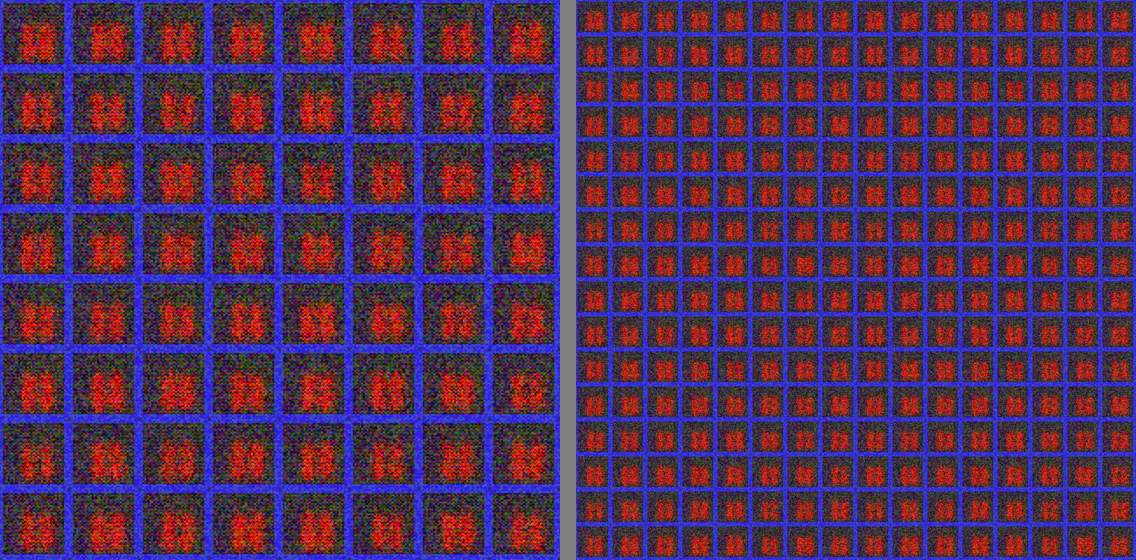
Left, the tile; right, the same tile 2 across and 2 down.
Give the GLSL for this pattern, as a Shadertoy shader.

```glsl
// Woven blue lattice over dark cloth with glowing red double stripes in each square.
#define REPEATS 8.0
#define BAND_WIDTH 0.128
#define BAND_CENTER vec2(-0.02, 0.02)
#define KNOT_RADIUS 0.024
#define GRAIN 320.0
#define GRAIN_TINT 0.42
#define WEAVE_ROWS 160.0
#define WEAVE_WAVES 128.0
#define WEAVE_DEPTH 0.22
#define CELL_VARIATION 0.14

const float TAU = 6.2831853;
const vec3 PLUM = vec3(0.24, 0.16, 0.27);
const vec3 MOSS = vec3(0.21, 0.24, 0.17);
const vec3 RUST = vec3(0.40, 0.18, 0.15);
const vec3 SCARLET = vec3(0.74, 0.14, 0.09);
const vec3 BLUE = vec3(0.20, 0.16, 0.88);
const vec3 SLATE_BLUE = vec3(0.23, 0.25, 0.77);

float hash(vec2 p, float seed) {
    vec3 q = fract(vec3(p.xyx + seed * 17.3) * vec3(0.1031, 0.1030, 0.0973));
    q += dot(q, q.yzx + 33.33);
    return fract((q.x + q.y) * q.z);
}

// Value noise over the unit canvas; the lattice wraps at its edges.
float tileNoise(vec2 p, float period, float seed) {
    vec2 i = floor(p * period);
    vec2 f = fract(p * period);
    f = f * f * (3.0 - 2.0 * f);
    vec2 a = mod(i, period);
    vec2 b = mod(i + 1.0, period);
    return mix(mix(hash(a, seed), hash(vec2(b.x, a.y), seed), f.x),
               mix(hash(vec2(a.x, b.y), seed), hash(b, seed), f.x), f.y);
}

float bump(float x, float center, float width) {
    float d = (x - center) / width;
    return exp(-d * d);
}

// Two upright stripes, swelling where two soft rows cross them.
float redGlow(vec2 q) {
    float columns = bump(q.x, 0.40, 0.09) + 0.85 * bump(q.x, 0.67, 0.10)
                  + 0.35 * bump(q.x, 0.56, 0.28);
    float rows = 0.60 * bump(q.y, 0.29, 0.12) + 0.55 * bump(q.y, 0.55, 0.11)
               + 0.42 * bump(q.y, 0.38, 0.36);
    return columns * rows;
}

vec3 cloth(vec2 q, float weave, vec3 grain, float strength) {
    float plumBias = 0.55 * bump(q.x, 0.20, 0.22) + 0.3 * bump(q.y, 0.15, 0.3);
    float plum = smoothstep(0.25, 0.75, grain.z + 0.4 * plumBias - 0.08 + 0.12 * weave);
    vec3 color = mix(MOSS, PLUM, plum);
    float glow = redGlow(q) * strength * (0.55 + 0.9 * grain.x) + 0.07 * weave;
    color = mix(color, RUST, smoothstep(0.10, 0.42, glow));
    return mix(color, SCARLET, smoothstep(0.36, 0.95, glow));
}

void mainImage(out vec4 fragColor, in vec2 fragCoord) {
    vec2 p = fragCoord / iResolution.xy;
    vec2 q = fract(p * REPEATS);
    vec2 cell = floor(p * REPEATS);
    float aa = REPEATS / min(iResolution.x, iResolution.y);

    // Fine thread texture
    vec3 grain = vec3(tileNoise(p, GRAIN, 1.0), tileNoise(p, GRAIN, 2.0),
                      tileNoise(p, GRAIN, 3.0));
    float weave = sin(TAU * (WEAVE_ROWS * p.y + 0.22 * sin(TAU * WEAVE_WAVES * p.x)));

    // Dark square with its red stripes
    float strength = 1.0 + CELL_VARIATION * (2.0 * hash(cell, 5.0) - 1.0);
    vec3 color = cloth(q, weave, grain, strength);
    color *= 1.0 + WEAVE_DEPTH * weave;
    color += GRAIN_TINT * (grain - 0.5);

    // Blue bands, wrapped around the square's edges
    vec2 offset = fract(q - BAND_CENTER + 0.5) - 0.5;
    vec2 distanceToBand = abs(offset) - 0.5 * BAND_WIDTH;
    float edge = min(distanceToBand.x, distanceToBand.y);
    float rim = smoothstep(-0.04, 0.0, edge);
    float fade = smoothstep(0.3, 0.75, grain.y + 0.2 * rim - 0.05);
    vec3 band = mix(BLUE, SLATE_BLUE, fade);
    band *= 1.0 + 0.08 * weave;
    band += 0.16 * (grain - 0.5);
    color *= 1.0 - 0.2 * (1.0 - smoothstep(0.0, 0.035, edge));
    color = mix(color, band, 1.0 - smoothstep(-aa, aa, edge));

    // Dark knot at each crossing
    float knot = length(offset - vec2(0.01, -0.01)) - KNOT_RADIUS;
    color = mix(color, vec3(0.16, 0.15, 0.32), 0.85 * (1.0 - smoothstep(-aa, aa, knot)));

    fragColor = vec4(clamp(color, 0.0, 1.0), 1.0);
}
```
